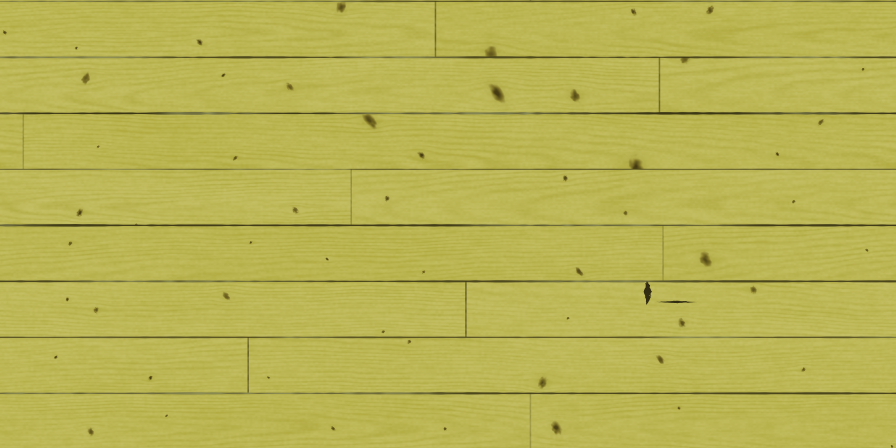
This texture is drawn by a WebGL 1 fragment shader. Its source:

```glsl
precision highp float;
// Eight rows of yellow-green pine boards with fine grain, knots and worn seams.
uniform vec2 u_resolution;

const float BOARD = 0.125; // board height, canvas height being 1

float hash(vec2 p) {
  return fract(sin(dot(p, vec2(12.99, 78.23))) * 43758.5);
}

float noise(vec2 p) {
  vec2 i = floor(p), f = fract(p);
  f *= f * (3.0 - 2.0 * f);
  return mix(mix(hash(i), hash(i + vec2(1.0, 0.0)), f.x),
             mix(hash(i + vec2(0.0, 1.0)), hash(i + 1.0), f.x), f.y);
}

// Value belonging to a row, counted from the top
float pick(float row, vec4 upper, vec4 lower) {
  return dot(upper, vec4(equal(vec4(row), vec4(0.0, 1.0, 2.0, 3.0))))
       + dot(lower, vec4(equal(vec4(row), vec4(4.0, 5.0, 6.0, 7.0))));
}

// Coverage of a line of the given half width at distance d
float line(float d, float halfWidth, float px) {
  return clamp((halfWidth - d) / px + 0.5, 0.0, 1.0) * min(1.0, 2.0 * halfWidth / px);
}

// Growth rings: nested long ellipses cut by the board, with layered waviness
float grain(vec2 p, float row) {
  vec2 heart = vec2(2.0 * hash(vec2(row, 3.1)), BOARD * (1.8 * hash(vec2(row, 5.7)) - 0.4));
  vec2 q = p - heart;
  q.y += 0.005 * sin(p.x * 5.0 + row) + 0.002 * sin(p.x * 17.0 + row * 3.0);
  float rings = length(q * vec2(0.055, 1.0));
  rings += 0.003 * sin(rings * 90.0 + row) + 0.0007 * sin(p.x * 43.0 + p.y * 60.0);
  float wave = 0.5 + 0.5 * sin(rings * 720.0);
  return wave * wave * (0.25 + 0.75 * noise(vec2(p.x * 4.0, p.y * 30.0 + row * 7.0)));
}

void main() {
  vec2 uv = gl_FragCoord.xy / u_resolution;
  float px = 1.0 / u_resolution.y;
  float down = fract(1.0 - uv.y - 0.003) * 8.0;
  float row = floor(down);
  float joint = pick(row, vec4(0.486, 0.736, 0.026, 0.392), vec4(0.740, 0.520, 0.277, 0.592));
  float along = fract(uv.x - joint);
  vec2 p = vec2(along * 2.0, fract(down) * BOARD);

  // Knots: gather their stain and bend the grain around them
  float bend = 0.0, halo = 0.0, stain = 0.0, core = 0.0;
  for (int i = 0; i < 7; i++) {
    vec2 id = vec2(float(i) + 1.3, row + 0.7);
    float size = hash(id * 1.7);
    float r = mix(0.0035, 0.019, pow(size, 2.5));
    vec2 center = vec2((float(i) + 0.1 + 0.8 * hash(id)) * 2.0 / 7.0,
                       BOARD * hash(id + 9.2));
    vec2 q = p - center;
    bend -= q.y * 0.75 * exp(-dot(q, q / vec2(12.0, 4.0)) / (r * r));
    q.x += q.y * (hash(id + 4.4) - 0.5);
    float d = length(q / vec2(r, r * mix(0.9, 1.5, size)));
    d += 0.4 * (noise(q / r * 2.0 + id * 9.0) - 0.5);
    float soft = px / r;
    halo = max(halo, size * exp(-0.8 * d * d));
    stain = max(stain, 1.0 - smoothstep(0.55 - 0.2 * soft, 1.0 + 0.4 * soft, d));
    core = max(core, (1.0 - smoothstep(0.1, 0.65 + 0.4 * soft, d)) * (0.35 + 0.5 * hash(id + 2.6)));
  }

  // Wood: base tone, faint shading, rings, fibres and fine mottling
  vec2 bent = p + vec2(0.0, bend);
  float shade = noise(vec2(p.x * 3.0, p.y * 16.0 + row * 5.0)) - 0.5;
  float fibre = noise(vec2(p.x * 32.0, bent.y * 260.0 + row * 50.0)) - 0.5;
  float mottle = noise(vec2(p.x * 170.0, p.y * 230.0 + row * 40.0)) - 0.5;
  vec3 color = vec3(0.745, 0.724, 0.343);
  color += vec3(0.014, 0.015, 0.030) * (shade + hash(vec2(row, 8.8)) - 0.5);
  color -= vec3(0.036, 0.040, 0.060) * grain(bent, row);
  color += vec3(0.022, 0.023, 0.045) * fibre + vec3(0.020, 0.020, 0.038) * mottle;

  // Knot colours
  color = mix(color, vec3(0.61, 0.58, 0.20), 0.45 * halo);
  color = mix(color, vec3(0.46, 0.41, 0.12), 0.8 * stain);
  color = mix(color, vec3(0.19, 0.15, 0.04), 0.9 * core);

  // One split black knot with a drying check beside it
  vec2 split = p - vec2(0.405, 0.024);
  float jag = 0.004 * (noise(p * 220.0) - 0.5);
  float splitWidth = 0.009 * max(0.0, 1.0 - abs(split.y) / 0.03);
  vec2 check = p - vec2(0.47, 0.046);
  float checkWidth = 0.0025 * max(0.0, 1.0 - abs(check.x) / 0.05);
  float crack = max(line(abs(split.x + jag), splitWidth, px), line(abs(check.y + 0.3 * jag), checkWidth, px));
  color = mix(color, vec3(0.13, 0.11, 0.04), 0.9 * crack * step(abs(row - 5.0), 0.5));

  // Butt joint: a thin continuous line, strong or faint by row
  float jointDist = min(along, 1.0 - along) * 2.0;
  float jointDark = pick(row, vec4(0.75, 0.75, 0.35, 0.4), vec4(0.35, 0.85, 0.8, 0.35));
  float chips = 0.7 + 0.3 * noise(vec2(row * 9.0, p.y * 150.0));
  color = mix(color, vec3(0.32, 0.30, 0.10), line(jointDist, 0.0017, px) * chips * jointDark);

  // Long seams: ragged width, dark gaps with greyish worn stretches
  float seam = mod(floor(down + 0.5), 8.0);
  float seamDist = min(p.y, BOARD - p.y);
  float depth = pick(seam, vec4(0.5, 0.7, 1.0, 0.3), vec4(0.9, 0.75, 0.5, 0.75));
  float wear = 0.6 * noise(vec2(uv.x * 14.0, seam * 5.0)) + 0.4 * noise(vec2(uv.x * 130.0, seam * 7.0));
  float grey = smoothstep(0.4, 0.75, noise(vec2(uv.x * 9.0, seam * 3.0 + 40.0)))
             * (0.4 + 0.6 * noise(vec2(uv.x * 90.0, seam * 11.0)));
  vec3 gap = mix(vec3(0.21, 0.19, 0.07), vec3(0.52, 0.53, 0.34), grey);
  float seamWidth = mix(0.0009, 0.0034, wear * depth);
  color = mix(color, vec3(0.60, 0.58, 0.23), 0.3 * depth * (1.0 - smoothstep(0.001, 0.006, seamDist)));
  color = mix(color, gap, line(seamDist, seamWidth, px) * (0.45 + 0.5 * depth));

  gl_FragColor = vec4(color, 1.0);
}
```
